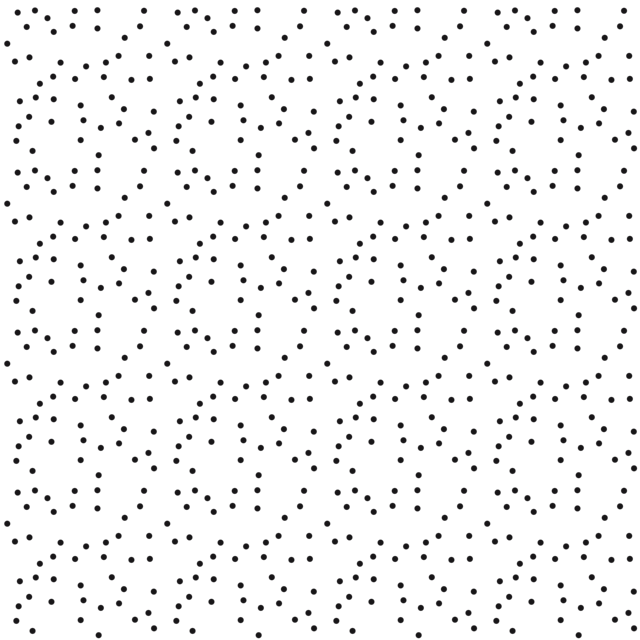
Give the GLSL for this pattern, as a three.js fragment shader.

```glsl
#define REPEATS 4.0      // pattern tiles across the canvas
#define CELLS 7.0        // grid cells across one tile
#define JITTER 0.86      // random shift of a dot inside its cell
#define SPACING 0.66     // least distance between dots, in cells
#define RADIUS 0.130     // dot radius, in cells
#define SOFTNESS 0.037   // half width of the dot edge, in cells
#define SEED 17.0
#define INK vec3(0.095, 0.088, 0.095)
#define PAPER vec3(1.0)

varying vec2 vUv;

vec2 hash2(vec2 p) {
  vec3 q = fract(vec3(p.xyx) * vec3(0.1031, 0.1030, 0.0973));
  q += dot(q, q.yzx + 33.33);
  return fract((q.xx + q.yz) * q.zy);
}

// Cell index wrapped to one tile, safe against rounding
vec2 wrapCell(vec2 cell) {
  return floor(mod(cell + 0.5, CELLS));
}

vec2 scatteredPoint(vec2 cell) {
  return cell + 0.5 + JITTER * (hash2(wrapCell(cell) + SEED) - 0.5);
}

// Pushes a point away from neighbours that are too close
vec2 dotCenter(vec2 cell) {
  vec2 point = scatteredPoint(cell);
  vec2 push = vec2(0.0);
  for (int y = -1; y <= 1; y++) {
    for (int x = -1; x <= 1; x++) {
      if (x == 0 && y == 0) continue;
      vec2 away = point - scatteredPoint(cell + vec2(float(x), float(y)));
      float gap = max(length(away), 0.001);
      push += away / gap * 0.5 * max(SPACING - gap, 0.0);
    }
  }
  return point + push;
}

// A few cells stay empty to open wider gaps
bool isEmpty(vec2 cell) {
  vec2 c = wrapCell(cell);
  float diagonal = floor(mod(c.x + 3.0 * c.y + 0.5, CELLS));
  float row = floor(mod(c.y + 0.5, 3.0));
  return diagonal == 2.0 && row == 0.0;
}

void main() {
  vec2 p = vUv * REPEATS * CELLS;
  vec2 home = floor(p);

  // Distance to the nearest dot center
  float nearest = 2.0;
  for (int y = -1; y <= 1; y++) {
    for (int x = -1; x <= 1; x++) {
      vec2 cell = home + vec2(float(x), float(y));
      if (!isEmpty(cell)) nearest = min(nearest, distance(p, dotCenter(cell)));
    }
  }

  float ink = 1.0 - smoothstep(RADIUS - SOFTNESS, RADIUS + SOFTNESS, nearest);
  gl_FragColor = vec4(mix(PAPER, INK, ink), 1.0);
}
```
